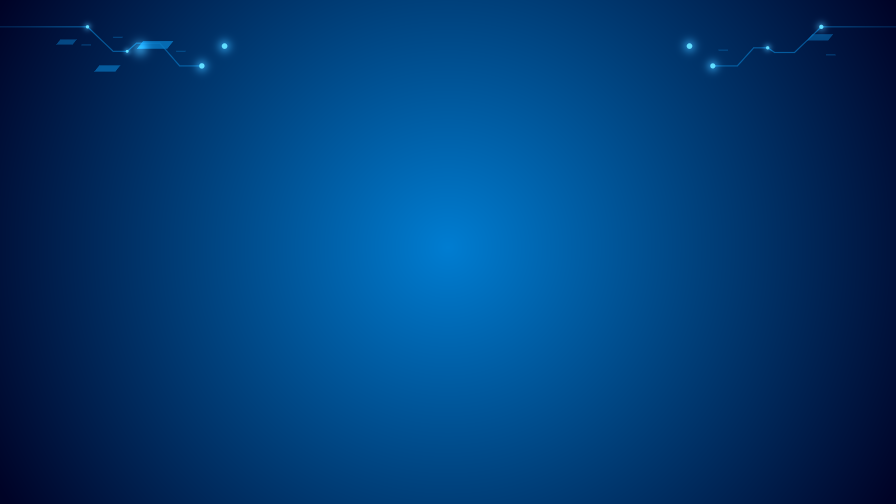
This background is drawn by a WebGL 2 fragment shader. Its source:

```glsl
#version 300 es
precision highp float;
// Deep blue radial backdrop with small glowing circuit traces in the upper corners.

#define HEIGHT 4.32        // canvas height in design units
#define CENTER_Y 0.509     // glow centre, fraction of the height
#define MID_RADIUS 2.2
#define EDGE_RADIUS 4.4
#define LINE_WIDTH 0.005   // half width of a trace
#define SLANT 0.8          // lean of the small plates

uniform vec2 u_resolution;
out vec4 outColor;

const vec3 CORE = vec3(0.0, 0.49, 0.82);
const vec3 MID = vec3(0.0, 0.25, 0.48);
const vec3 EDGE = vec3(0.0, 0.01, 0.15);
const vec3 TRACE = vec3(0.03, 0.48, 0.78);
const vec3 SPARK = vec3(0.38, 0.87, 1.0);

// Corner paths, measured from the nearest side and from the top
const vec2 LEFT_PATH[8] = vec2[8](
    vec2(-0.1, 0.23), vec2(0.75, 0.23), vec2(0.97, 0.44), vec2(1.09, 0.44),
    vec2(1.17, 0.37), vec2(1.37, 0.37), vec2(1.54, 0.565), vec2(1.73, 0.565));
const vec2 RIGHT_PATH[8] = vec2[8](
    vec2(-0.1, 0.23), vec2(0.64, 0.23), vec2(0.87, 0.45), vec2(1.04, 0.45),
    vec2(1.10, 0.41), vec2(1.22, 0.41), vec2(1.36, 0.565), vec2(1.57, 0.565));

float unitPixel() { return HEIGHT / u_resolution.y; }

float coverage(float d) { return clamp(0.5 - d / unitPixel(), 0.0, 1.0); }

float segmentDistance(vec2 p, vec2 a, vec2 b) {
    vec2 ab = b - a;
    return length(p - a - ab * clamp(dot(p - a, ab) / dot(ab, ab), 0.0, 1.0));
}

float pathDistance(vec2 p, vec2 path[8]) {
    float d = 1e3;
    for (int i = 0; i < 7; i++) d = min(d, segmentDistance(p, path[i], path[i + 1]));
    return d;
}

// Slanted plate; a thin one reads as a dash
float plate(vec2 p, vec2 center, vec2 halfSize, float lean) {
    p -= center;
    p.x += p.y * lean;
    vec2 d = abs(p) - halfSize;
    return coverage(max(d.x, d.y));
}

float glow(vec2 p, vec2 center, float radius) {
    vec2 d = (p - center) / radius;
    return exp(-dot(d, d));
}

// Bright node with a soft halo
void addNode(inout vec3 color, vec2 p, vec2 center, float radius) {
    color += SPARK * 0.3 * glow(p, center, radius * 2.6);
    color = mix(color, SPARK, coverage(length(p - center) - radius));
}

vec3 background(vec2 p, float width) {
    vec2 center = vec2(0.5 * width, HEIGHT * (1.0 - CENTER_Y));
    float r = length((p - center) * vec2(1.0, 1.03));
    vec3 inner = mix(CORE, MID, clamp(r / MID_RADIUS, 0.0, 1.0));
    return mix(inner, EDGE, clamp((r - MID_RADIUS) / (EDGE_RADIUS - MID_RADIUS), 0.0, 1.0));
}

void addPath(inout vec3 color, vec2 p, vec2 path[8]) {
    float strength = 0.65 * mix(0.45, 1.0, smoothstep(0.0, 0.8, p.x));
    color = mix(color, TRACE, strength * coverage(pathDistance(p, path) - LINE_WIDTH));
}

void main() {
    float width = HEIGHT * u_resolution.x / u_resolution.y;
    vec2 p = gl_FragCoord.xy * unitPixel();
    p.y = HEIGHT - p.y;
    vec2 q = vec2(width - p.x, p.y);
    vec3 color = background(p, width);

    // Traces
    addPath(color, p, LEFT_PATH);
    addPath(color, q, RIGHT_PATH);

    // Plates
    vec2 small = vec2(0.07, 0.022), medium = vec2(0.09, 0.027);
    float faint = plate(p, vec2(0.57, 0.36), small, SLANT);
    faint = max(faint, plate(q, vec2(0.65, 0.32), medium, -SLANT));
    color = mix(color, TRACE, 0.5 * faint);
    color = mix(color, TRACE, 0.65 * plate(p, vec2(0.92, 0.587), medium, SLANT));
    color = mix(color, TRACE, 0.8 * plate(p, vec2(1.33, 0.385), vec2(0.13, 0.033), SLANT));

    // Dashes
    vec2 dash = vec2(0.04, 0.005);
    float dashes = plate(p, vec2(0.74, 0.385), dash, 0.0) + plate(p, vec2(1.01, 0.32), dash, 0.0)
        + plate(p, vec2(1.55, 0.44), dash, 0.0) + plate(q, vec2(1.48, 0.43), dash, 0.0)
        + plate(q, vec2(0.56, 0.47), dash, 0.0);
    color = mix(color, TRACE, 0.4 * dashes);

    // Nodes at the bends, the path ends and beside them
    addNode(color, p, LEFT_PATH[1], 0.014);
    addNode(color, p, LEFT_PATH[3], 0.012);
    addNode(color, p, LEFT_PATH[7], 0.023);
    addNode(color, p, vec2(1.925, 0.395), 0.024);
    addNode(color, q, RIGHT_PATH[1], 0.018);
    addNode(color, q, RIGHT_PATH[4], 0.014);
    addNode(color, q, RIGHT_PATH[7], 0.022);
    addNode(color, q, vec2(1.77, 0.395), 0.024);
    color += SPARK * 0.4 * glow(p, vec2(1.2, 0.415), 0.07);

    outColor = vec4(clamp(color, 0.0, 1.0), 1.0);
}
```
